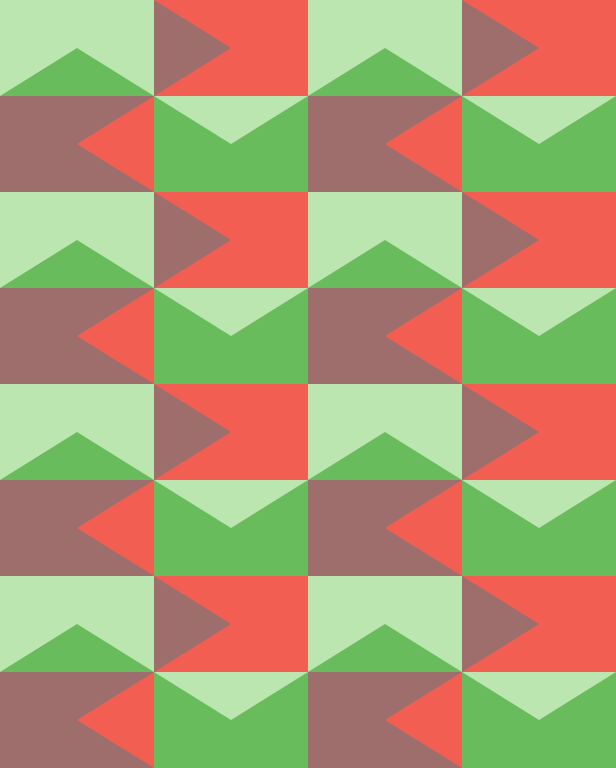
Give the GLSL for this pattern, as a WebGL 2 fragment shader.

```glsl
#version 300 es
precision highp float;

#define REPEATS vec2(2.0, 4.0)
#define SAMPLES 4
#define RED vec3(0.949, 0.369, 0.322)
#define MAUVE vec3(0.620, 0.431, 0.427)
#define PALE_GREEN vec3(0.733, 0.902, 0.686)
#define GREEN vec3(0.412, 0.737, 0.361)

uniform vec2 u_resolution;
out vec4 fragColor;

// Triangle from one cell side to the cell centre
bool inWedge(vec2 p, vec2 dir) {
    return dot(p, dir) > abs(dot(p, vec2(-dir.y, dir.x)));
}

// Each repeat is a 2 x 2 block of cells
vec3 pattern(vec2 uv) {
    vec2 grid = uv * REPEATS * 2.0;
    vec2 parity = mod(floor(grid), 2.0);
    vec2 p = fract(grid) - 0.5;

    bool warm = parity.x == parity.y;
    bool upperRow = parity.y > 0.5;

    // Warm wedges point sideways, green ones vertically; rows are opposed
    vec2 side = warm ? vec2(1.0, 0.0) : vec2(0.0, 1.0);
    bool wedge = inWedge(p, upperRow ? -side : side);

    vec3 dark = warm ? MAUVE : GREEN;
    vec3 light = warm ? RED : PALE_GREEN;
    return wedge != upperRow ? light : dark;
}

void main() {
    // Average a subpixel grid to smooth every edge
    vec2 corner = floor(gl_FragCoord.xy);
    vec3 sum = vec3(0.0);
    for (int y = 0; y < SAMPLES; y++) {
        for (int x = 0; x < SAMPLES; x++) {
            vec2 offset = (vec2(x, y) + 0.5) / float(SAMPLES);
            sum += pattern((corner + offset) / u_resolution);
        }
    }
    fragColor = vec4(sum / float(SAMPLES * SAMPLES), 1.0);
}
```
